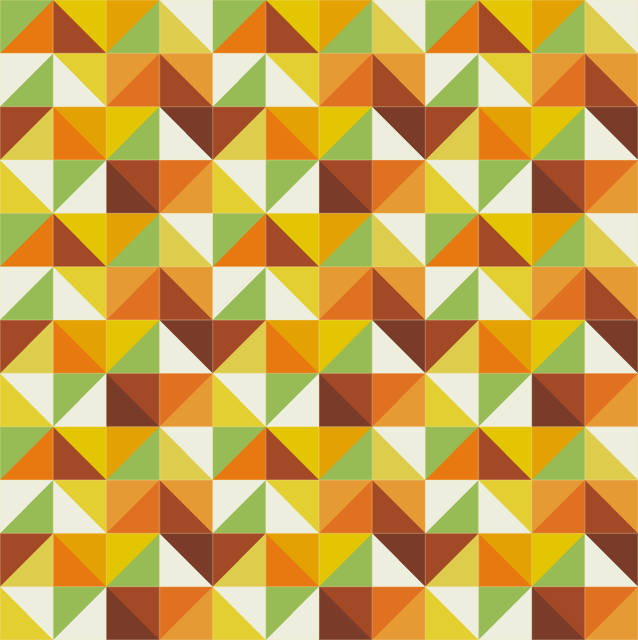
Reproduce this pattern procedurally as a Shadertoy shader.

```glsl
// Patchwork of half-square triangles: a 4 x 4 block of two-tone cells repeated 3 x 3.
// Each cell looks up an upper and a lower colour, split along one of its diagonals.
// Faint pale seams lie on the cell borders; a sub-sample grid smooths every edge.

const float REPEATS = 3.0;
const int BLOCK = 4;
const int SUBSAMPLES = 4;
const float SEAM_WIDTH = 0.024;   // in cells
const float SEAM_STRENGTH = 0.28;
const vec3 SEAM_COLOUR = vec3(0.95, 0.90, 0.68);

const int WHITE = 0, GREEN = 1, YELLOW = 2, AMBER = 3, LEMON = 4, STRAW = 5;
const int ORANGE = 6, RUST = 7, APRICOT = 8, BROWN = 9, UMBER = 10;

const vec3 PALETTE[11] = vec3[11](
    vec3(0.933, 0.933, 0.875), vec3(0.592, 0.733, 0.333), vec3(0.894, 0.772, 0.004),
    vec3(0.890, 0.631, 0.016), vec3(0.894, 0.812, 0.192), vec3(0.871, 0.804, 0.302),
    vec3(0.906, 0.475, 0.063), vec3(0.878, 0.443, 0.125), vec3(0.898, 0.604, 0.204),
    vec3(0.643, 0.286, 0.149), vec3(0.482, 0.231, 0.161));

// Colour pairs (upper, lower), listed from the top row of the block.
const ivec2 CELLS[16] = ivec2[16](
    ivec2(GREEN, ORANGE), ivec2(YELLOW, BROWN), ivec2(AMBER, GREEN), ivec2(WHITE, STRAW),
    ivec2(WHITE, GREEN), ivec2(LEMON, WHITE), ivec2(APRICOT, RUST), ivec2(APRICOT, BROWN),
    ivec2(BROWN, STRAW), ivec2(AMBER, ORANGE), ivec2(YELLOW, GREEN), ivec2(UMBER, WHITE),
    ivec2(WHITE, LEMON), ivec2(GREEN, WHITE), ivec2(BROWN, UMBER), ivec2(RUST, APRICOT));

// True above the diagonal; a falling diagonal is the mirrored rising one.
bool aboveDiagonal(vec2 p, bool falling) {
    return p.y > (falling ? 1.0 - p.x : p.x);
}

// Distance to the nearest cell border, in cells.
float borderDistance(vec2 p) {
    vec2 d = min(p, 1.0 - p);
    return min(d.x, d.y);
}

vec3 patchwork(vec2 p) {
    ivec2 cell = ivec2(mod(floor(p), float(BLOCK)));
    int row = BLOCK - 1 - cell.y;
    vec2 local = fract(p);

    // Diagonals alternate by column; the bottom row is flipped.
    bool falling = (cell.x % 2 == 1) != (row == BLOCK - 1);
    ivec2 pair = CELLS[row * BLOCK + cell.x];
    vec3 colour = PALETTE[aboveDiagonal(local, falling) ? pair.x : pair.y];

    float seam = 1.0 - step(0.5 * SEAM_WIDTH, borderDistance(local));
    return mix(colour, SEAM_COLOUR, SEAM_STRENGTH * seam);
}

void mainImage(out vec4 fragColor, in vec2 fragCoord) {
    vec2 cellsPerPixel = REPEATS * float(BLOCK) / iResolution.xy;
    vec3 sum = vec3(0.0);

    // Average a regular grid of samples over the pixel.
    for (int j = 0; j < SUBSAMPLES; j++) {
        for (int i = 0; i < SUBSAMPLES; i++) {
            vec2 offset = (vec2(i, j) + 0.5) / float(SUBSAMPLES) - 0.5;
            sum += patchwork((fragCoord + offset) * cellsPerPixel);
        }
    }
    fragColor = vec4(sum / float(SUBSAMPLES * SUBSAMPLES), 1.0);
}
```
